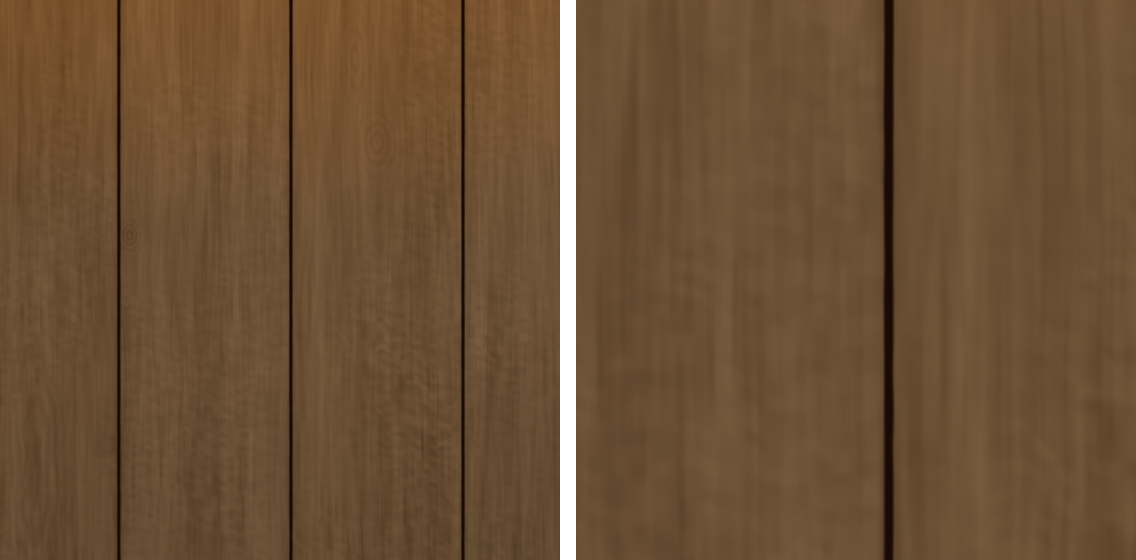
Left: the whole. Right: its middle third, enlarged.
A WebGL 1 fragment shader for this texture:

```glsl
precision highp float;
// Four upright wooden boards, the outer two cropped, parted by thin dark grooves.
// Stretched value noise makes the fibres; warped rings make knots and arches;
// a vertical gradient shifts the stain from amber at the top to grey-brown below.
uniform vec2 u_resolution;

const float BOARD_WIDTH = 0.3073;
const float FIRST_GROOVE = 0.2122;
const float GROOVE_HALF_WIDTH = 0.0027;

const vec3 AMBER = vec3(0.485, 0.330, 0.182);
const vec3 BROWN = vec3(0.418, 0.312, 0.208);
const vec3 UMBER = vec3(0.386, 0.290, 0.192);
const vec3 GROOVE = vec3(0.105, 0.040, 0.012);

float hash(vec2 p) {
  vec3 q = fract(p.xyx * 0.1031);
  q += dot(q, q.yzx + 33.33);
  return fract((q.x + q.y) * q.z);
}

float noise(vec2 p) {
  vec2 cell = floor(p);
  vec2 f = fract(p);
  f = f * f * (3.0 - 2.0 * f);
  float low = mix(hash(cell), hash(cell + vec2(1.0, 0.0)), f.x);
  float high = mix(hash(cell + vec2(0.0, 1.0)), hash(cell + vec2(1.0, 1.0)), f.x);
  return mix(low, high, f.y);
}

// Layered noise centred on zero
float fbm(vec2 p) {
  float sum = 0.0;
  float gain = 0.5;
  for (int i = 0; i < 4; i++) {
    sum += gain * (noise(p) - 0.5);
    p = p * 2.03 + 17.3;
    gain *= 0.55;
  }
  return sum;
}

// Soft elliptical spot: 1 at the centre, fading to 0
float spot(vec2 p, vec2 centre, vec2 radius) {
  vec2 q = (p - centre) / radius;
  return exp(-dot(q, q));
}

// Faint irregular rings around a centre
float rings(vec2 p, vec2 centre, vec2 radius, float count) {
  vec2 q = (p - centre) / radius;
  float r = length(q) + 0.5 * fbm(p * vec2(28.0, 12.0));
  return sin(6.2832 * count * r) * exp(-dot(q, q));
}

// Fibres from broad streaks down to fine pores
float fibres(vec2 p, float seed) {
  vec2 q = p + vec2(seed * 7.31, seed * 3.17);
  float broad = fbm(q * vec2(16.0, 1.3));
  float medium = fbm(q * vec2(65.0, 3.5) + 41.0);
  float fine = noise(q * vec2(210.0, 17.0)) - 0.5;
  float pores = smoothstep(0.70, 0.95, noise(q * vec2(150.0, 9.0) + 83.0));
  return 0.060 * broad + 0.075 * medium + 0.030 * fine - 0.020 * pores;
}

// Short cross-grain ripples
float ripples(vec2 p) {
  float bend = 2.5 * fbm(p * vec2(35.0, 9.0));
  return noise(vec2(p.x * 75.0, p.y * 120.0 + p.x * 25.0 + bend)) - 0.5;
}

void main() {
  vec2 uv = gl_FragCoord.xy / u_resolution;
  float pixel = 1.0 / u_resolution.x;

  // Board index and distance to the nearest groove
  float across = (uv.x - FIRST_GROOVE) / BOARD_WIDTH;
  float board = floor(across);
  float edge = abs(fract(across + 0.5) - 0.5) * BOARD_WIDTH;
  edge += 0.0005 * (noise(vec2(board, uv.y * 45.0)) - 0.5);

  // Grain bends around two small knots
  vec2 knotLow = vec2(0.232, 0.580);
  vec2 knotHigh = vec2(0.672, 0.745);
  vec2 grain = uv;
  grain.x += 0.010 * fbm(uv * vec2(5.0, 3.5) + board * 9.0);
  grain.x -= 0.45 * (uv.x - knotLow.x) * spot(uv, knotLow, vec2(0.030, 0.045));
  grain.x -= 0.45 * (uv.x - knotHigh.x) * spot(uv, knotHigh, vec2(0.045, 0.075));
  float tone = fibres(grain, board + 5.0);

  // Knots, a swirl above, and tall arches on the first board
  tone += 0.020 * rings(uv, knotLow, vec2(0.022, 0.030), 3.0);
  tone += 0.014 * rings(uv, knotHigh, vec2(0.035, 0.060), 3.0);
  tone += 0.012 * rings(uv, vec2(0.635, 0.900), vec2(0.028, 0.090), 3.0);
  tone += 0.014 * rings(uv, vec2(0.065, 0.150), vec2(0.055, 0.300), 4.0);
  tone -= 0.030 * spot(uv, knotLow, vec2(0.012, 0.016));

  // Ripples gather in patches, mostly on the lower right boards
  float patches = 0.22 + 0.5 * smoothstep(0.45, 0.8, noise(uv * vec2(9.0, 5.0) + board));
  patches += spot(uv, vec2(0.730, 0.290), vec2(0.090, 0.180));
  patches += 0.5 * spot(uv, vec2(0.400, 0.120), vec2(0.090, 0.160));
  patches += 0.5 * spot(uv, vec2(0.900, 0.400), vec2(0.080, 0.180));
  tone += 0.045 * patches * ripples(grain);

  // Stain gradient with slight differences between boards
  float fade = uv.y + 0.12 * fbm(uv * vec2(7.0, 2.0));
  vec3 colour = mix(UMBER, BROWN, smoothstep(0.0, 0.45, fade));
  colour = mix(colour, AMBER, smoothstep(0.5, 1.08, fade));
  float warmth = hash(vec2(board + 11.0, 4.0)) - 0.5;
  colour += warmth * vec3(0.014, 0.004, -0.006);
  colour += tone * vec3(1.05, 0.95, 0.80);

  // Rounded board edges, then the groove itself
  colour *= 1.0 - 0.16 * exp(-max(edge - GROOVE_HALF_WIDTH, 0.0) / 0.004);
  float soft = 0.0010 + 0.5 * pixel;
  float wood = smoothstep(GROOVE_HALF_WIDTH - soft, GROOVE_HALF_WIDTH + soft, edge);
  gl_FragColor = vec4(mix(GROOVE, colour, wood), 1.0);
}
```
